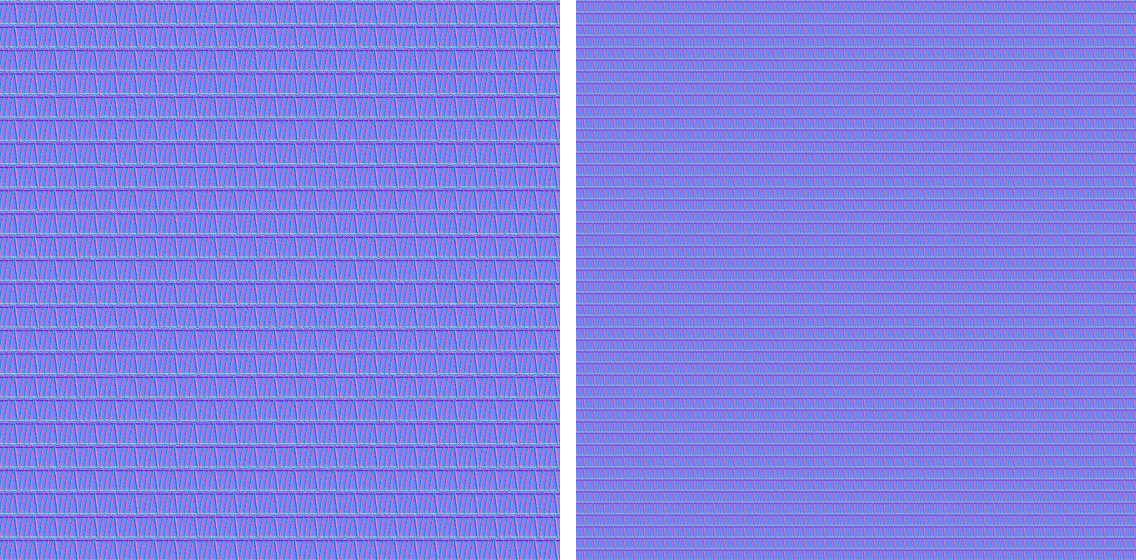
Left, the tile; right, the same tile 2 across and 2 down.
Write a Shadertoy shader that draws this texture map.

```glsl
// Tangent-space normal map of gathered cloth strips: leaning cords between beaded horizontal seams.
#define GROUPS 28.0        // cord groups across
#define ROWS 24.0          // strips down
#define GROUP_PHASE 0.82   // position of the first upright cord in its group
#define SEAM_PHASE 0.91    // height of the seam in its row
#define CORD_WIDTH 0.00115
#define CORD_HEIGHT 0.0029
#define SEAM_HALF 0.0034
#define SEAM_HEIGHT 0.0030
#define BEADS 224.0        // beads along each seam
#define BEAD_HEIGHT 0.0008
#define WOBBLE 0.0009
#define SAMPLES 3          // antialiasing grid per side

const float TAU = 6.2831853;

vec2 gradientAt(vec2 cell, vec2 period) {
    vec3 p = fract(mod(cell, period).xyx * vec3(0.1031, 0.1030, 0.0973));
    p += dot(p, p.yzx + 33.33);
    float angle = TAU * fract((p.x + p.y) * p.z);
    return vec2(cos(angle), sin(angle));
}

// Gradient noise that wraps over the unit square
float wrappedNoise(vec2 uv, vec2 period) {
    vec2 p = uv * period;
    vec2 i = floor(p), f = p - i;
    vec2 u = f * f * f * (f * (f * 6.0 - 15.0) + 10.0);
    vec2 e = vec2(1.0, 0.0);
    float a = dot(gradientAt(i, period), f);
    float b = dot(gradientAt(i + e.xy, period), f - e.xy);
    float c = dot(gradientAt(i + e.yx, period), f - e.yx);
    float d = dot(gradientAt(i + e.xx, period), f - e.xx);
    return mix(mix(a, b, u.x), mix(c, d, u.x), u.y);
}

float bump(float d, float width) {
    return exp(-d * d / (width * width));
}

// One upright cord leaning left, then three curved cords leaning right
float cordHeight(float x, float s, float wobble) {
    float h = 0.0;
    float foot = exp(-s * 14.0);
    for (int k = 0; k < 4; k++) {
        float center = k == 0 ? 0.07 * (1.0 - 2.0 * s)
                              : 0.25 * float(k) - 0.05 + 0.17 * s * s - 0.05 * foot;
        float d = x - center;
        d = (d - round(d)) / GROUPS + wobble;
        float width = CORD_WIDTH * (k == 0 ? 1.2 : 1.0) * (1.0 + 0.6 * foot);
        h = max(h, CORD_HEIGHT * bump(d, width));
    }
    return h;
}

// Two staggered rows of twisted beads on a raised seam
float seamHeight(vec2 uv, float d, float grain) {
    float h = SEAM_HEIGHT;
    for (int i = 0; i < 2; i++) {
        float side = float(i) * 2.0 - 1.0;
        float turn = uv.x * BEADS + 0.25 * side + side * d * 150.0 + grain;
        h += BEAD_HEIGHT * cos(TAU * turn) * bump(d - side * 0.0015, 0.0014);
    }
    return h;
}

float surfaceHeight(vec2 uv) {
    float grain = wrappedNoise(uv, vec2(224.0, 240.0));
    float v = uv.y * ROWS - SEAM_PHASE;
    float d = (v - round(v)) / ROWS;
    float s = clamp((fract(v) - 0.08) / 0.84, 0.0, 1.0);
    float cords = cordHeight(uv.x * GROUPS - GROUP_PHASE, s, WOBBLE * grain);
    float cloth = cords + 0.00025 * grain;
    float edge = abs(d + 0.0004 * grain);
    float seam = 1.0 - smoothstep(SEAM_HALF - 0.0013, SEAM_HALF + 0.0011, edge);
    return mix(cloth, seamHeight(uv, d, grain), seam);
}

vec3 surfaceNormal(vec2 uv) {
    vec2 e = vec2(0.0003, 0.0);
    float h = surfaceHeight(uv);
    vec2 slope = vec2(surfaceHeight(uv + e.xy), surfaceHeight(uv + e.yx)) - h;
    return normalize(vec3(-slope / e.x, 1.0));
}

void mainImage(out vec4 fragColor, in vec2 fragCoord) {
    // Average normals over the pixel
    vec3 normal = vec3(0.0);
    for (int j = 0; j < SAMPLES; j++) {
        for (int i = 0; i < SAMPLES; i++) {
            vec2 offset = (vec2(i, j) + 0.5) / float(SAMPLES) - 0.5;
            normal += surfaceNormal((fragCoord + offset) / iResolution.xy);
        }
    }
    normal /= float(SAMPLES * SAMPLES);
    fragColor = vec4(0.5 + 0.5 * normal, 1.0);
}
```
